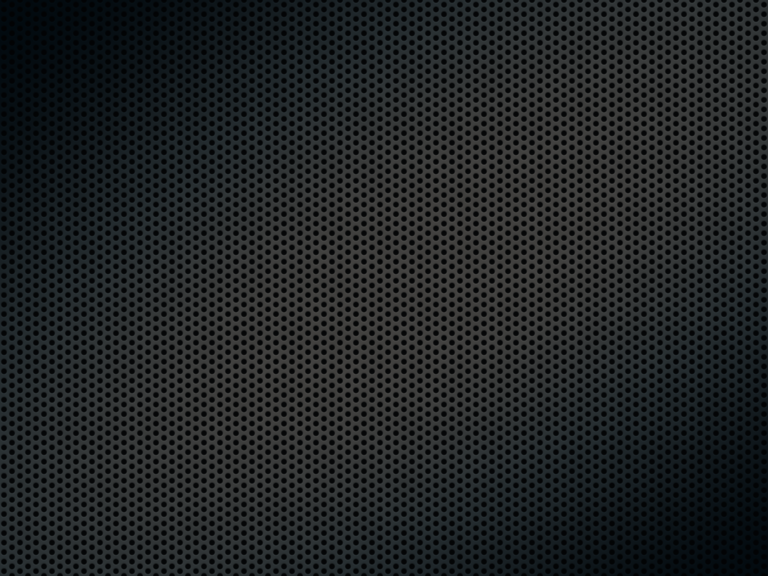
Reproduce this pattern procedurally as a WebGL 1 fragment shader.

```glsl
precision mediump float;

uniform vec2 u_resolution;

const float COLUMNS = 96.0;
const float ROWS = 60.5;
const float HOLE_RADIUS = 0.0048;
const float HOLE_SOFTNESS = 0.0017;

// Offset from the nearest hole centre; odd columns shift by half a row.
vec2 holeOffset(vec2 uv, vec2 cellSize) {
  vec2 grid = uv * vec2(COLUMNS, ROWS);
  float odd = mod(floor(grid.x), 2.0);
  grid.y += 0.5 * odd;
  return (fract(grid) - 0.5) * cellSize;
}

float softDisc(vec2 offset, float radius, float softness) {
  return 1.0 - smoothstep(radius - softness, radius + softness, length(offset));
}

// Diagonal sheen, dim at the upper left and lower right corners.
float diagonalSheen(vec2 uv) {
  vec2 c = uv - 0.5;
  float across = c.x - c.y - 0.03;
  float along = c.x + c.y - 0.08;
  return exp(-2.1 * across * across - 0.4 * along * along);
}

vec3 plateColor(float sheen) {
  vec3 shadow = vec3(0.005, 0.035, 0.055);
  vec3 steel = vec3(0.150, 0.180, 0.192);
  vec3 warmGray = vec3(0.255, 0.252, 0.245);
  vec3 color = mix(shadow, steel, smoothstep(0.08, 0.70, sheen));
  return mix(color, warmGray, smoothstep(0.55, 1.0, sheen));
}

// Faint uneven tone from layered sines.
float unevenTone(vec2 uv) {
  return 0.5 * sin(uv.x * 113.0 + 1.5 * sin(uv.y * 9.0))
       + 0.5 * sin(uv.y * 61.0 + 2.0 * sin(uv.x * 13.0));
}

void main() {
  vec2 uv = gl_FragCoord.xy / u_resolution;
  float aspect = u_resolution.x / u_resolution.y;
  vec2 cellSize = vec2(aspect / COLUMNS, 1.0 / ROWS);
  vec2 offset = holeOffset(uv, cellSize);
  float softness = max(HOLE_SOFTNESS, 0.7 / u_resolution.y);

  // Plate with a broad sheen
  vec3 color = plateColor(diagonalSheen(uv));
  color *= 1.0 + 0.025 * unevenTone(uv);

  // Lit lower lip and shaded upper lip around each hole
  float lip = softDisc(offset, HOLE_RADIUS * 1.35, softness);
  color *= 1.0 - 0.16 * lip * clamp(offset.y / HOLE_RADIUS, -1.0, 1.0);

  // Dark hole
  float hole = softDisc(offset, HOLE_RADIUS, softness);
  vec3 holeColor = color * 0.06 + vec3(0.006, 0.010, 0.014);
  color = mix(color, holeColor, hole);

  gl_FragColor = vec4(color, 1.0);
}
```
